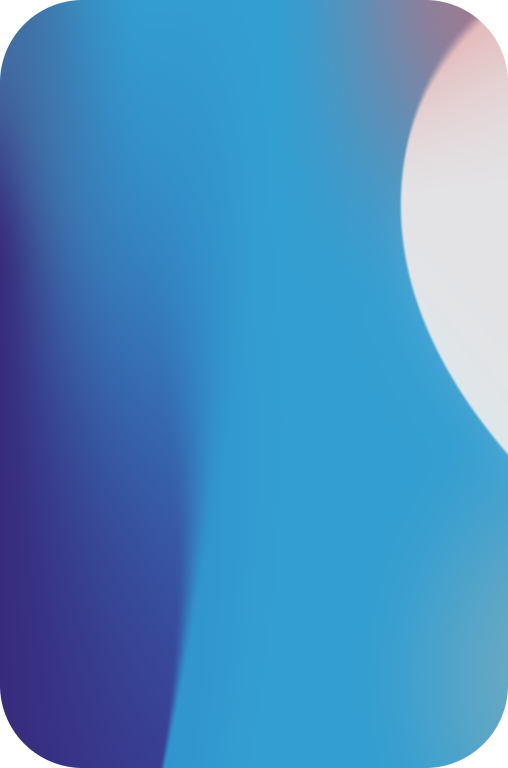
Write a Shadertoy shader that draws this background.

```glsl
// A rounded card of soft colour: a cyan field, an indigo fold on the left and
// a pale lobe on the right. Each part is a curved boundary x = f(y) whose
// signed distance drives smooth blends between a few colours.

// Falls smoothly from 1 at a to 0 at b.
float fadeOut(float a, float b, float x) {
    return 1.0 - smoothstep(a, b, x);
}

float roundedBox(vec2 p, vec2 halfSize, float radius) {
    vec2 q = abs(p) - halfSize + radius;
    return length(max(q, 0.0)) + min(max(q.x, q.y), 0.0) - radius;
}

// Colour inside the fold: slate tint above, violet shade along the left side
vec3 foldColour(vec2 uv, vec3 cyan) {
    vec3 col = mix(vec3(0.22, 0.28, 0.62), cyan, uv.y);
    float slate = fadeOut(0.0, 0.3, uv.x) * smoothstep(0.3, 0.85, uv.y);
    col = mix(col, vec3(0.26, 0.43, 0.64), slate);
    float reach = 0.05 + 0.25 * fadeOut(0.0, 0.9, uv.y);
    float violet = exp(-pow(uv.x / reach, 1.4)) * fadeOut(0.64, 0.96, uv.y);
    return mix(col, vec3(0.22, 0.17, 0.49), violet);
}

vec3 field(vec2 uv) {
    vec3 cyan = vec3(0.20, 0.62, 0.82);
    vec3 col = cyan;

    // Warm hazes in the right corners
    float upperHaze = smoothstep(0.52, 0.94, uv.x) * smoothstep(0.58, 1.02, uv.y);
    col = mix(col, vec3(0.61, 0.48, 0.57), upperHaze);
    float lowerHaze = fadeOut(0.0, 0.42, length((uv - vec2(1.1, 0.12)) * vec2(1.0, 1.1)));
    col = mix(col, vec3(0.46, 0.67, 0.75), 0.9 * lowerHaze);

    // Indigo fold: crisp at the foot, dissolving upwards
    float foldEdge = 0.32 + 0.29 * uv.y - 0.3 * uv.y * uv.y;
    float d = uv.x - foldEdge;
    float blur = 0.006 + 0.03 * uv.y + 0.25 * uv.y * uv.y;
    float halo = fadeOut(0.0, 0.2, d) * (0.65 - 0.4 * uv.y);
    col = mix(col, vec3(0.19, 0.56, 0.80), halo);
    return mix(col, foldColour(uv, cyan), fadeOut(-blur, blur, d));
}

vec3 addLobe(vec3 col, vec2 uv, float pixel) {
    // Left boundary of the lobe, bending faster above its widest point
    float h = uv.y - 0.733;
    float rise = max(h, 0.0);
    float edge = 0.789 + 2.0 * h * h + 10.0 * rise * rise * rise * rise;
    float slope = 4.0 * h + 40.0 * rise * rise * rise;
    float aspect = iResolution.x / iResolution.y;
    float depth = (uv.x - edge) / sqrt(1.0 + slope * slope * aspect * aspect);
    float inside = max(depth, 0.0);

    // Faint light spilling outside
    float spill = exp(-25.0 * max(-depth, 0.0)) * fadeOut(0.6, 0.9, uv.y);
    col = mix(col, vec3(0.42, 0.70, 0.84), 0.3 * spill);

    // Pink rim above, icy rim below
    vec3 lobe = vec3(0.89, 0.89, 0.90);
    lobe = mix(lobe, vec3(0.90, 0.70, 0.70),
               0.9 * smoothstep(0.72, 1.0, uv.y) * exp(-4.0 * inside));
    lobe = mix(lobe, vec3(0.85, 0.92, 0.94),
               0.5 * exp(-15.0 * inside) * fadeOut(0.45, 0.75, uv.y));

    float soft = pixel + 0.002 + 0.012 * smoothstep(0.8, 1.0, uv.y);
    return mix(col, lobe, smoothstep(-soft, soft, depth));
}

void mainImage(out vec4 fragColor, in vec2 fragCoord) {
    vec2 uv = fragCoord / iResolution.xy;
    float pixel = 1.0 / iResolution.x;
    vec3 col = addLobe(field(uv), uv, pixel);

    // White outside the rounded corners
    vec2 halfSize = 0.5 * iResolution.xy * pixel;
    float card = roundedBox(fragCoord * pixel - halfSize, halfSize, 0.163);
    col = mix(col, vec3(1.0), clamp(card / pixel + 0.5, 0.0, 1.0));

    fragColor = vec4(col, 1.0);
}
```
